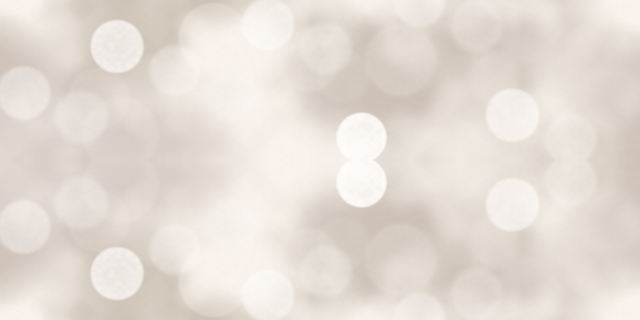
A Shadertoy shader for this background:

```glsl
const vec3 SHADE_BEIGE = vec3(0.800, 0.755, 0.705);
const vec3 SHADE_MAUVE = vec3(0.820, 0.772, 0.748);
const vec3 CREAM = vec3(0.972, 0.950, 0.924);
const vec3 GLOW = vec3(0.975, 0.952, 0.928);
const vec3 WHITE = vec3(0.998, 0.992, 0.982);
const int GLOW_COUNT = 22;
const int DISC_COUNT = 12;

float hash(vec2 p) {
    return fract(sin(dot(p, vec2(127.1, 311.7))) * 43758.5453);
}

float valueNoise(vec2 p) {
    vec2 cell = floor(p);
    vec2 f = fract(p);
    f = f * f * f * (f * (f * 6.0 - 15.0) + 10.0);
    float low = mix(hash(cell), hash(cell + vec2(1, 0)), f.x);
    float high = mix(hash(cell + vec2(0, 1)), hash(cell + vec2(1, 1)), f.x);
    return mix(low, high, f.y);
}

float fbm(vec2 p) {
    float sum = 0.0;
    float weight = 0.57;
    for (int i = 0; i < 3; i++) {
        sum += weight * valueNoise(p);
        p = mat2(0.8, 0.6, -0.6, 0.8) * p * 2.0 + 7.3;
        weight *= 0.5;
    }
    return sum;
}

float disc(vec2 p, vec2 center, float radius, float blur) {
    return 1.0 - smoothstep(radius - blur, radius + blur, length(p - center));
}

// Cloudy warm backdrop
vec3 backdrop(vec2 p) {
    vec2 turned = mat2(0.8, -0.6, 0.6, 0.8) * p;
    float tone = smoothstep(0.18, 0.7, fbm(turned * 3.2 + 3.7));
    float tint = valueNoise(p * 2.3 + 21.0);
    return mix(mix(SHADE_BEIGE, SHADE_MAUVE, tint), CREAM, tone);
}

// Wide faint lights, from nearly crisp to heavily blurred
vec3 addGlows(vec3 color, vec2 p, float width) {
    for (int i = 0; i < GLOW_COUNT; i++) {
        float id = float(i);
        vec2 center = vec2(width * fract(0.21 + id * 0.618), 0.5 * hash(vec2(id, 4.0)));
        float radius = mix(0.07, 0.13, hash(vec2(id, 9.0)));
        float blur = mix(0.005, 0.045, hash(vec2(id, 13.0)));
        float strength = mix(0.10, 0.30, hash(vec2(id, 17.0)));
        color = mix(color, GLOW, strength * disc(p, center, radius, blur));
    }
    return color;
}

// Evenly spread bokeh discs, each fainter and softer than the last
vec3 addDiscs(vec3 color, vec2 p, float width) {
    float mottling = valueNoise(p * 80.0) - 0.5;
    for (int i = 0; i < DISC_COUNT; i++) {
        float id = float(i);
        vec2 center = vec2(width * fract(0.565 + id * 0.618),
                           0.5 * fract(0.14 + id * 0.5698));
        float radius = 0.08 + 0.006 * (hash(vec2(id, 31.0)) - 0.5);
        float blur = 0.005 + 0.001 * id;
        float strength = 0.2 + 0.66 * exp(-0.32 * id);
        float rim = smoothstep(0.4, 1.0, length(p - center) / radius);
        strength *= 0.92 + 0.12 * rim + 0.16 * mottling;
        float halo = disc(p, center, radius, 0.07);
        color = mix(color, GLOW, 0.12 * halo);
        color = mix(color, WHITE, strength * disc(p, center, radius, blur));
    }
    return color;
}

// Fine paper-like grain on two scales
float grain(vec2 p) {
    return 0.6 * valueNoise(p * 125.0 + 5.0) + 0.4 * valueNoise(p * 48.0 + 9.0) - 0.5;
}

void mainImage(out vec4 fragColor, in vec2 fragCoord) {
    vec2 p = fragCoord / iResolution.y;
    float width = iResolution.x / iResolution.y;
    p.y = abs(p.y - 0.5); // mirror about the horizontal midline

    vec3 color = backdrop(p);
    color = addGlows(color, p, width);
    color = addDiscs(color, p, width);
    color += 0.014 * grain(p);
    fragColor = vec4(color, 1.0);
}
```
